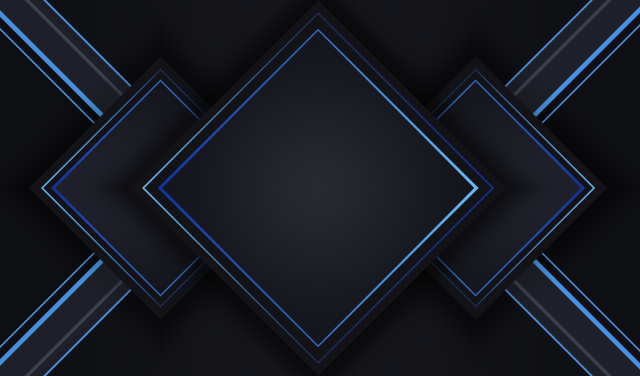
Write a Shadertoy shader that draws this background.

```glsl
// Dark backdrop of three overlapping diamonds with blue neon outlines and diagonal corner bands.
#define CENTER_X -0.005
#define MAIN_RADIUS 0.499
#define SIDE_RADIUS 0.350
#define SIDE_OFFSET 0.419
#define SHADOW_BLUR 0.055
#define NAVY vec3(0.07, 0.20, 0.62)
#define DEEP_BLUE vec3(0.10, 0.24, 0.48)
#define MID_BLUE vec3(0.20, 0.43, 0.78)
#define SKY_BLUE vec3(0.28, 0.57, 0.88)
#define CYAN vec3(0.40, 0.74, 0.96)
#define FRAME vec3(0.074, 0.076, 0.092)

const float DIAGONAL = 0.70710678;

// Signed perpendicular distance to a diamond's sides
float diamond(vec2 p, float radius) {
    return (abs(p.x) + abs(p.y) - radius) * DIAGONAL;
}

// Antialiased coverage of a region with negative distance
float fill(float d) {
    return clamp(0.5 - d * iResolution.y, 0.0, 1.0);
}

float stroke(float d, float halfWidth) {
    return fill(abs(d) - halfWidth);
}

// Soft darkening around a diamond
float shadow(float d, float strength) {
    float x = max(d, 0.0) / SHADOW_BLUR;
    return 1.0 - strength * exp(-x * x);
}

// Outline whose colour and width change towards its side corners
void outline(inout vec3 color, vec2 p, float radius, vec3 base, vec3 tip, float width) {
    float t = clamp(abs(p.x) / radius, 0.0, 1.0);
    float coverage = stroke(diamond(p, radius), width * mix(0.45, 1.0, t));
    color = mix(color, mix(base, tip, t), coverage);
}

// Diagonal band with its stripes, repeated in all corners by symmetry
void cornerBand(inout vec3 color, vec2 q) {
    float across = (q.x - q.y) * DIAGONAL;
    float along = q.x + q.y;
    float visible = smoothstep(0.70, 0.80, along);
    color = mix(color, vec3(0.118, 0.126, 0.162), fill(abs(across - 0.215) - 0.054));
    color = mix(color, vec3(0.225, 0.250, 0.305), stroke(across - 0.194, 0.0045));
    vec3 blue = mix(MID_BLUE, SKY_BLUE, visible);
    color = mix(color, blue, stroke(across - 0.161, 0.0024));
    color = mix(color, blue, stroke(across - 0.270, 0.0062));
    color = mix(color, blue, stroke(across - 0.299, 0.0022));
}

void mainImage(out vec4 fragColor, in vec2 fragCoord) {
    vec2 p = (fragCoord - 0.5 * iResolution.xy) / iResolution.y;
    p.x -= CENTER_X;
    vec2 q = abs(p);
    vec2 side = vec2(q.x - SIDE_OFFSET, p.y);
    float mainEdge = diamond(p, MAIN_RADIUS);
    float sideEdge = diamond(side, SIDE_RADIUS);

    // Backdrop and bands
    vec3 color = mix(vec3(0.085, 0.088, 0.108), vec3(0.056, 0.060, 0.076),
                     smoothstep(0.1, 0.75, q.x));
    color *= shadow(sideEdge, 0.45);
    cornerBand(color, q);
    color *= shadow(sideEdge, 0.15);

    // Side diamonds
    vec3 sideFill = mix(vec3(0.082, 0.086, 0.112), vec3(0.120, 0.126, 0.164),
                        smoothstep(0.30, 0.04, q.y));
    vec3 sidePanel = mix(FRAME, sideFill, fill(diamond(side, 0.286)));
    color = mix(color, sidePanel, fill(sideEdge));
    vec3 sideBase = mix(DEEP_BLUE, MID_BLUE, smoothstep(-0.02, 0.10, side.x));
    vec3 outerTip = side.x > 0.0 ? CYAN : DEEP_BLUE;
    vec3 innerTip = side.x > 0.0 ? NAVY : MID_BLUE;
    outline(color, side, 0.315, sideBase, outerTip, 0.0020);
    outline(color, side, 0.286, MID_BLUE, innerTip, 0.0036);

    // Main diamond, casting its shadow over the side diamonds
    color *= shadow(mainEdge, 0.55);
    vec3 mainFill = mix(vec3(0.150, 0.160, 0.190), vec3(0.082, 0.084, 0.114),
                        smoothstep(0.0, 0.40, length(p)));
    vec3 mainPanel = mix(FRAME, mainFill, fill(diamond(p, 0.421)));
    color = mix(color, mainPanel, fill(mainEdge));
    bool leftHalf = p.x < 0.0;
    outline(color, p, 0.465, DEEP_BLUE, leftHalf ? CYAN : NAVY, 0.0022);
    outline(color, p, 0.421, MID_BLUE, leftHalf ? NAVY : CYAN, 0.0040);

    fragColor = vec4(color, 1.0);
}
```
